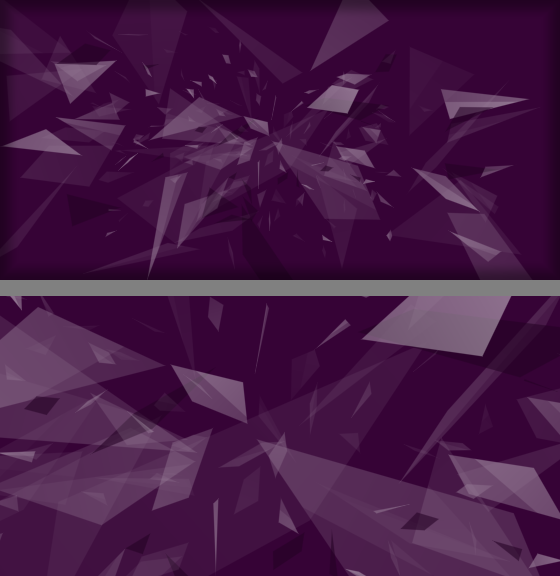
Top, the full canvas; bottom, a detail of the centre.
Give the GLSL for this background, as a WebGL 2 fragment shader.

```glsl
#version 300 es
precision highp float;
// Pale translucent glass shards burst outward over deep purple.
// Each shard is a convex polygon inscribed in a hashed ellipse, drawn large
// to small and gathered round hubs; a few darken, and the borders fade.

#define SHARD_COUNT 190
#define SIZE_MIN 0.022
#define SIZE_MAX 0.33
#define LIFT_MIN 0.065
#define LIFT_MAX 0.48
#define LIFT_POWER 2.8
#define DARK_SHARE 0.13
#define DIRECTION_SPREAD 1.7
#define HUB_COUNT 8
#define HUB_PULL 0.55
#define VIGNETTE_WIDTH 0.07
#define BASE_COLOR vec3(0.21, 0.01, 0.21)

uniform vec2 u_resolution;
out vec4 fragColor;

const float TAU = 6.28318;
const vec2 EVEN_STEP = vec2(0.7549, 0.5698);

vec4 hash4(float n) {
    vec4 h = fract(n * vec4(0.1031, 0.1030, 0.0973, 0.1099));
    h += dot(h, h.wzxy + 33.33);
    return fract((h.xxyz + h.yzzw) * h.zywx);
}

// Corner k of a polygon inscribed in an ellipse with the given radii
vec2 corner(int k, int sides, vec2 radii, vec4 jitter) {
    int m = k % sides;
    float angle = (float(m) + 0.7 * (jitter[m] - 0.5)) * TAU / float(sides);
    return radii * vec2(cos(angle), sin(angle));
}

// Largest edge-plane distance, negative inside
float polygonDistance(vec2 q, int sides, vec2 radii, vec4 jitter) {
    float d = -1.0;
    vec2 a = corner(0, sides, radii, jitter);
    for (int k = 1; k <= sides; k++) {
        vec2 b = corner(k, sides, radii, jitter);
        vec2 edge = normalize(b - a);
        d = max(d, dot(q - a, vec2(edge.y, -edge.x)));
        a = b;
    }
    return d;
}

void main() {
    vec2 p = gl_FragCoord.xy / u_resolution.y;
    vec2 canvas = vec2(u_resolution.x / u_resolution.y, 1.0);
    float soft = 0.8 / u_resolution.y;
    float lift = 0.0;   // amount of white veil
    float shade = 1.0;  // darkening of the base

    for (int i = 0; i < SHARD_COUNT; i++) {
        float n = float(i);
        vec4 shape = hash4(n + 17.0);
        vec4 look = hash4(n + 311.0);
        vec4 jitter = hash4(n + 733.0);

        // Size falls steeply along the sequence
        float t = (n + 0.5) / float(SHARD_COUNT);
        float size = mix(SIZE_MIN, SIZE_MAX, pow(1.0 - t, 4.5));
        vec2 radii = size * vec2(1.0, mix(0.06, 0.62, shape.x));

        // Even scatter; smaller shards are drawn towards hubs
        vec2 spot = fract(n * EVEN_STEP + 0.5) + 0.12 * (look.xy - 0.5);
        vec2 hub = fract(float(i % HUB_COUNT) * EVEN_STEP + 0.5);
        float pull = HUB_PULL * smoothstep(0.25, 0.12, size);
        vec2 center = canvas * mix(spot, mix(vec2(0.5), hub, 0.85), pull);

        // Long axis turned along the ray from the middle
        vec2 ray = center - 0.5 * canvas;
        float angle = atan(ray.y, ray.x + 1e-4) + DIRECTION_SPREAD * (shape.y - 0.5);
        angle += 0.5 * TAU * step(0.5, shape.z);
        vec2 axis = vec2(cos(angle), sin(angle));
        vec2 rel = p - center;
        vec2 q = vec2(dot(rel, axis), dot(rel, vec2(-axis.y, axis.x)));
        if (length(q) > size + soft) continue;

        int sides = shape.w < 0.6 ? 3 : 4;
        float d = polygonDistance(q, sides, radii, jitter);
        float cover = 1.0 - smoothstep(-soft, soft, d);

        if (look.z < DARK_SHARE) {
            shade *= 1.0 - 0.2 * cover;
            lift *= 1.0 - 0.6 * cover;
        } else {
            // Bright glass is rare, and absent among the largest shards
            float brightest = mix(LIFT_MAX, 0.12, smoothstep(0.22, 0.29, size));
            float rank = fract(n * 0.618034 + 0.3);
            float tone = mix(LIFT_MIN, brightest, pow(rank, LIFT_POWER));
            // Gradient along the shard, and a fold on half of them
            tone *= mix(0.7, 1.0, 0.5 + 0.5 * q.x / size);
            tone *= 1.0 - 0.3 * step(0.5, look.w) * smoothstep(-soft, soft, q.y);
            lift += cover * tone * (1.0 - lift / 0.5);
        }
    }

    // Dark border
    vec2 inset = min(p, canvas - p);
    float border = smoothstep(0.0, VIGNETTE_WIDTH, min(inset.x, inset.y));
    vec3 color = mix(BASE_COLOR * shade, vec3(1.0), lift);
    fragColor = vec4(color * mix(0.64, 1.0, border), 1.0);
}
```
